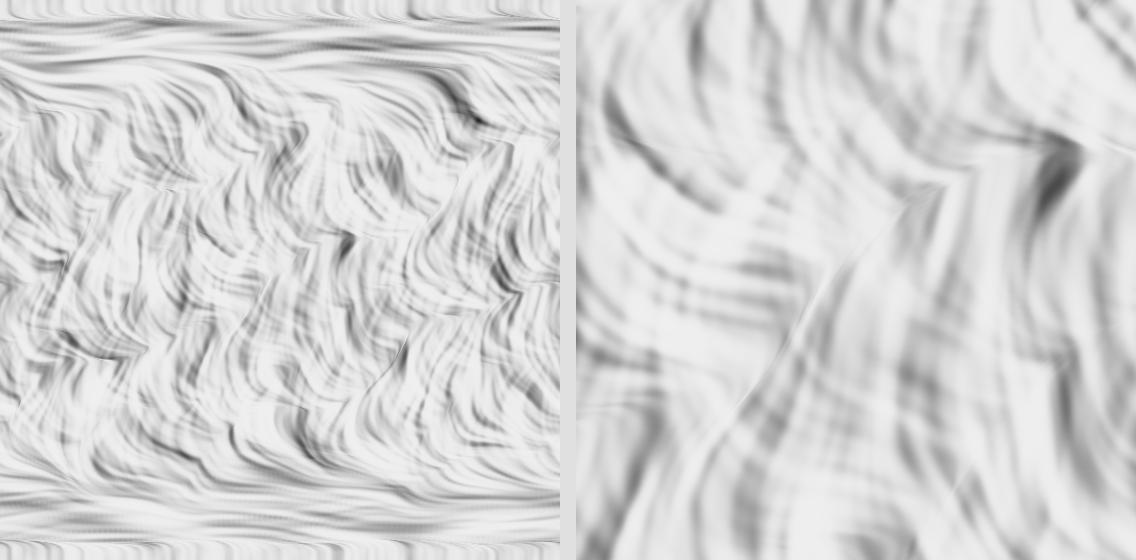
Left: the whole. Right: its middle third, enlarged.
This texture is drawn by a Shadertoy shader. Its source:

```glsl
// Pale wrinkled cloth: soft grey strokes that bend into hooked folds, flattening
// to level streaks near the top and bottom. Wrapping grain is smeared along two
// crossing periodic heading fields made of a sawtooth phase and layered sines.

const float PI = 3.14159265;
const float TAU = 6.2831853;

const vec2  FOLD_REPEATS = vec2(2.0, -4.0);  // whole folds across and up the tile
const float FOLD_CORNER  = 0.05;             // share of a fold spent turning the corner
const float STEEP_ANGLE  = -2.06;            // heading just below a corner
const float FLAT_ANGLE   = -0.17;            // heading just above a corner
const float FINE_CELLS   = 116.0;
const float COARSE_CELLS = 64.0;
const float COARSE_SHARE = 0.55;
const float GRAIN_SPREAD = 0.188;            // standard deviation of smeared grain
const float STROKE_REACH = 0.065;            // half length of a stroke
const float LEVEL_STRETCH = 2.0;             // extra length of the level streaks
const float CROSS_SHARE  = 0.5;              // strength of the crossing strokes
const int   STEPS        = 14;
const float PAPER_GREY   = 0.937;
const float SHADE_DEPTH  = 0.105;
const float SHADE_CURVE  = 1.6;

float hash(vec2 cell) {
    vec3 q = fract(vec3(cell.xyx) * 0.1031);
    q += dot(q, q.yzx + 33.33);
    return fract((q.x + q.y) * q.z) * 2.0 - 1.0;
}

// Value noise that wraps after the given whole number of cells
float wrapNoise(vec2 p, float cells, float seed) {
    vec2 g = p * cells;
    vec2 i = floor(g);
    vec2 f = g - i;
    f = f * f * (3.0 - 2.0 * f);
    vec2 a = mod(i, cells) + seed;
    vec2 b = mod(i + 1.0, cells) + seed;
    return mix(mix(hash(a), hash(vec2(b.x, a.y)), f.x),
               mix(hash(vec2(a.x, b.y)), hash(b), f.x), f.y);
}

float grain(vec2 p, float layer) {
    return wrapNoise(p, FINE_CELLS, 3.0 + 271.0 * layer)
         + COARSE_SHARE * wrapNoise(p, COARSE_CELLS, 151.0 + 271.0 * layer);
}

// Sine wave with whole repeats along each axis
float wave(vec2 p, float across, float up, float shift) {
    return sin(TAU * (across * p.x + up * p.y) + shift);
}

// Distance from the middle line, the same on both sides of the seam
float latitude(vec2 p) {
    return abs(fract(p.y) - 0.5);
}

float levelAmount(vec2 p) {
    float ragged = 0.025 * wave(p, 2.0, 1.0, 0.7) + 0.015 * wave(p, 5.0, -2.0, 2.0);
    return smoothstep(0.23, 0.42, latitude(p) + ragged);
}

float hemAmount(vec2 p) {
    return smoothstep(0.464, 0.488, latitude(p) + 0.004 * wave(p, 3.0, 0.0, 1.0));
}

vec2 heading(vec2 p, float layer) {
    // Slow turn along each fold, then a quick turn back at its corner
    float phase = dot(FOLD_REPEATS, p) + 0.45 * layer
                + 0.12 * wave(p, 1.0, 3.0, 1.0 + layer)
                + 0.07 * wave(p, 5.0, -2.0, 2.6 + 2.0 * layer);
    float s = fract(phase);
    float turn = min(pow(s / (1.0 - FOLD_CORNER), 1.5), (1.0 - s) / FOLD_CORNER);
    float angle = mix(STEEP_ANGLE, FLAT_ANGLE, turn);
    angle += 0.15 * wave(p, 6.0, 5.0, 0.4 + 3.0 * layer)
           + 0.13 * wave(p, -9.0, 7.0, 3.0 + 2.0 * layer);

    // Level streaks, then upright threads in the narrow hem
    float level = 0.12 * wave(p, 1.0, 2.0, 0.5 + 2.0 * layer)
                + 0.08 * wave(p, 3.0, -4.0, 2.2 + 3.0 * layer);
    angle = mix(angle, level, levelAmount(p));
    angle = mix(angle, -0.5 * PI, hemAmount(p));
    return vec2(cos(angle), sin(angle));
}

// Weighted mean of grain along the path through a point
float smear(vec2 start, float reach, float layer) {
    float stride = reach / float(STEPS);
    float sum = grain(start, layer);
    float total = 1.0;
    vec2 ahead = start;
    vec2 behind = start;
    for (int i = 1; i < STEPS; i++) {
        float weight = 0.5 + 0.5 * cos(PI * float(i) / float(STEPS));
        ahead += stride * heading(ahead, layer);
        behind -= stride * heading(behind, layer);
        sum += weight * (grain(ahead, layer) + grain(behind, layer));
        total += 2.0 * weight;
    }
    return sum / total;
}

void mainImage(out vec4 fragColor, in vec2 fragCoord) {
    vec2 p = fragCoord / iResolution.xy;
    float hem = hemAmount(p);

    // Longer strokes average out more, so their contrast is restored
    float stretch = mix(1.0, LEVEL_STRETCH, levelAmount(p) * (1.0 - hem));
    float reach = STROKE_REACH * stretch;
    float shade = smear(p, reach, 0.0) + CROSS_SHARE * smear(p, reach, 1.0);
    shade *= sqrt(stretch / (1.0 + CROSS_SHARE * CROSS_SHARE)) / GRAIN_SPREAD;
    shade = mix(shade, 0.5 * shade - 0.3, hem);

    // Broad pale paper with a long tail of darker creases
    float grey = PAPER_GREY - SHADE_DEPTH * log(1.0 + exp(SHADE_CURVE * shade));
    fragColor = vec4(vec3(clamp(grey, 0.0, 1.0)), 1.0);
}
```
